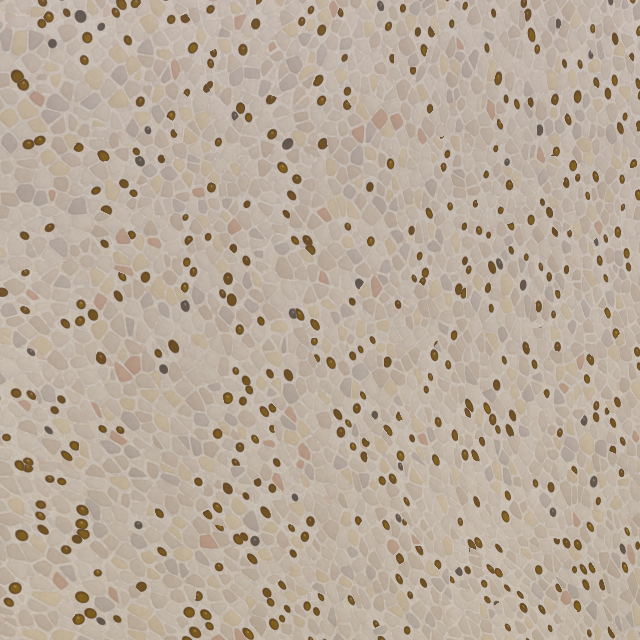
A three.js fragment shader for this texture:

```glsl
// Pale terrazzo of slanted cream pebbles with scattered glossy brown grains.
varying vec2 vUv;

const vec3 MORTAR = vec3(0.790, 0.750, 0.712);
const vec3 PALE = vec3(0.765, 0.718, 0.672);
const vec3 BEIGE = vec3(0.700, 0.635, 0.575);
const vec3 CREAM = vec3(0.755, 0.685, 0.570);
const vec3 PINK = vec3(0.690, 0.550, 0.480);
const vec3 GREY = vec3(0.650, 0.605, 0.580);
const vec3 BROWN = vec3(0.400, 0.290, 0.170);
const vec3 OLIVE = vec3(0.510, 0.385, 0.120);
const vec3 SLATE = vec3(0.380, 0.345, 0.340);

struct Cell {
  float edge;   // rounded distance to the cell border
  vec2 offset;  // position relative to the cell seed
  vec2 id;
};

float hash(vec2 p, float seed) {
  vec3 q = fract(vec3(p.xyx + seed * 7.31) * vec3(0.1031, 0.1030, 0.0973));
  q += dot(q, q.yzx + 33.33);
  return fract((q.x + q.y) * q.z);
}

float noise(vec2 p, float seed) {
  vec2 i = floor(p);
  vec2 f = fract(p);
  f = f * f * (3.0 - 2.0 * f);
  float low = mix(hash(i, seed), hash(i + vec2(1.0, 0.0), seed), f.x);
  float high = mix(hash(i + vec2(0.0, 1.0), seed), hash(i + 1.0, seed), f.x);
  return mix(low, high, f.y);
}

vec2 seedPoint(vec2 id) {
  return id + 0.5 + 0.88 * (vec2(hash(id, 1.0), hash(id, 2.0)) - 0.5);
}

// Voronoi cell whose borders are blended into round corners
Cell pebbleCell(vec2 p) {
  vec2 base = floor(p);
  vec2 nearestId = base;
  float nearest = 100.0;
  for (int y = -1; y <= 1; y++) {
    for (int x = -1; x <= 1; x++) {
      vec2 id = base + vec2(float(x), float(y));
      float d = length(p - seedPoint(id));
      if (d < nearest) {
        nearest = d;
        nearestId = id;
      }
    }
  }
  vec2 home = seedPoint(nearestId);
  float sum = 0.0;
  for (int y = -2; y <= 2; y++) {
    for (int x = -2; x <= 2; x++) {
      if (x == 0 && y == 0) continue;
      vec2 other = seedPoint(nearestId + vec2(float(x), float(y)));
      float d = dot(0.5 * (home + other) - p, normalize(other - home));
      sum += exp(-16.0 * d);
    }
  }
  return Cell(-log(sum) / 16.0, p - home, nearestId);
}

// Receding, bent and slanted surface coordinates
vec2 slantedSurface(vec2 uv) {
  vec2 w = vec2(0.85 * uv.x + 0.42 * uv.x * uv.x - 0.22 * uv.y * uv.y, uv.y);
  w += 0.035 * vec2(noise(uv * 5.0, 11.0), noise(uv * 5.0, 12.0));
  float angle = -0.72;
  vec2 along = vec2(cos(angle), sin(angle));
  return vec2(dot(w, along), dot(w, vec2(-along.y, along.x))) + 3.0;
}

vec3 pebbleColour(vec2 id) {
  float kind = hash(id, 3.0);
  vec3 colour = mix(PALE, BEIGE, pow(hash(id, 4.0), 1.4));
  colour = mix(colour, CREAM, 0.75 * step(0.84, kind));
  colour = mix(colour, GREY, 0.7 * step(kind, 0.10));
  return mix(colour, PINK, 0.8 * step(0.975, kind));
}

vec3 addPebble(vec3 ground, Cell c, float strength) {
  float inset = mix(0.02, 0.13, hash(c.id, 5.0));
  float cover = smoothstep(inset - 0.05, inset + 0.06, c.edge);
  float rim = 1.0 - smoothstep(inset, inset + 0.16, c.edge);
  vec3 colour = pebbleColour(c.id) - 0.025 * rim + 0.035 * c.offset.y;
  return mix(ground, colour, cover * strength);
}

// Small dark grain with a glossy amber heart
vec3 addDarkGrain(vec3 ground, Cell c) {
  float squash = mix(0.85, 1.2, hash(c.id, 6.0));
  float r = length(c.offset * vec2(squash, 1.0 / squash));
  float radius = mix(0.25, 0.40, hash(c.id, 7.0));
  float inside = min(radius - r, c.edge + 0.02);
  float heart = smoothstep(0.05, 0.20, inside + 0.15 * c.offset.x);
  vec3 colour = mix(BROWN, OLIVE, heart * mix(0.2, 1.0, hash(c.id, 8.0)));
  colour = mix(colour, SLATE, 0.85 * step(0.91, hash(c.id, 9.0)));
  float glint = 1.0 - smoothstep(0.02, 0.13, length(c.offset - vec2(-0.06, 0.08)));
  colour += 0.13 * glint * step(0.6, hash(c.id, 10.0));
  return mix(ground, colour, smoothstep(-0.045, 0.065, inside));
}

void main() {
  vec2 surface = slantedSurface(vUv);
  Cell sliver = pebbleCell(surface * vec2(52.0, 96.0) + 40.0);
  Cell pebble = pebbleCell(surface * vec2(33.0, 52.0));

  vec3 colour = addPebble(MORTAR, sliver, 0.40);
  float darkChance = 0.12 + 0.12 * noise(vUv * 7.0, 13.0) + 0.04 * vUv.x;
  if (hash(pebble.id, 14.0) < darkChance) colour = addDarkGrain(colour, pebble);
  else colour = addPebble(colour, pebble, 0.85);

  // Broad warm drift and fine dust
  colour += 0.025 * (noise(vUv * 4.0, 15.0) - 0.5);
  colour += 0.020 * (noise(vUv * 230.0, 16.0) - 0.5);
  colour.b -= 0.018 * (0.6 - vUv.y);
  gl_FragColor = vec4(colour, 1.0);
}
```
